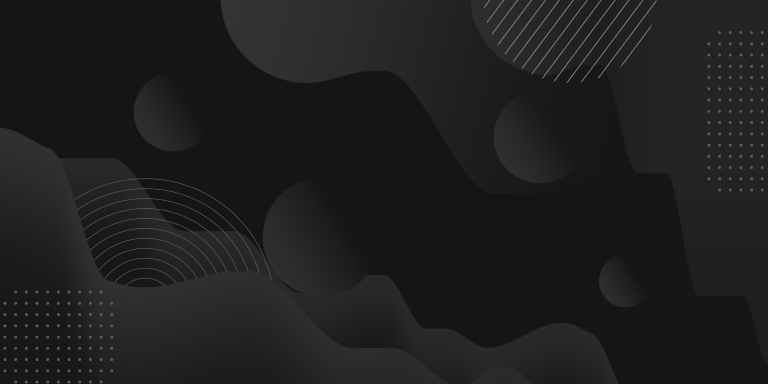
Reproduce this background procedurally as a Shadertoy shader.

```glsl
// Dark abstract background: layered waves, shaded discs, hatching, arcs and dot grids.

#define S smoothstep

// Antialiased coverage of the region where d > 0
float cover(float d) {
    float w = max(fwidth(d), 1e-5);
    return clamp(d / w + 0.5, 0.0, 1.0);
}

// Thin line coverage, keeping its brightness at small sizes
float stroke(float d, float halfWidth) {
    float px = 1.0 / iResolution.y;
    return clamp((halfWidth - abs(d)) / px + 0.5, 0.0, 1.0);
}

// Drop of a wave that starts as a quarter circle at the top edge
float roundStart(float x, float centre, float radius) {
    float dx = min(x - centre, 0.0);
    return sqrt(max(radius * radius - dx * dx, 0.0)) - 0.01;
}

// Wave profiles: each smoothstep is one rise or fall
float upperBackDrop(float x) {
    return roundStart(x, 0.80, 0.226) - 0.031 * S(0.80, 0.97, x)
        + 0.32 * S(1.0, 1.29, x) - 0.04 * S(1.38, 1.6, x)
        + 0.335 * S(1.63, 1.755, x) + 0.165 * S(1.91, 2.02, x);
}

float upperFrontDrop(float x) {
    return roundStart(x, 1.43, 0.205) - 0.025 * S(1.43, 1.52, x)
        + 0.28 * S(1.565, 1.66, x) + 0.32 * S(1.735, 1.82, x)
        + 0.18 * S(1.935, 2.0, x);
}

float lowerBackHeight(float x) {
    return 0.588 - 0.19 * S(0.29, 0.48, x) - 0.16 * S(0.61, 0.78, x)
        + 0.046 * S(0.82, 0.96, x) - 0.14 * S(1.0, 1.11, x)
        - 0.05 * S(1.16, 1.27, x) + 0.065 * S(1.27, 1.46, x)
        - 0.03 * S(1.47, 1.56, x) - 0.16 * S(1.54, 1.64, x);
}

float lowerFrontHeight(float x) {
    return 0.667 - 0.06 * S(0.0, 0.16, x) - 0.33 * S(0.13, 0.28, x)
        - 0.025 * S(0.24, 0.36, x) + 0.042 * S(0.38, 0.62, x)
        - 0.2 * S(0.65, 0.92, x) - 0.1 * S(1.02, 1.2, x)
        + 0.05 * S(1.2, 1.3, x) - 0.06 * S(1.32, 1.42, x);
}

// Disc lit from the lower left, fading into what lies behind it
void shadeDisc(inout float tone, vec2 p, vec2 centre, float radius) {
    vec2 q = (p - centre) / radius;
    float light = S(0.85, -1.1, dot(q, vec2(0.85, 0.5)));
    float mask = cover(1.0 - length(q));
    tone = mix(tone, mix(0.083, 0.185, light), mask * S(0.0, 0.3, light));
}

// Dots inside a box with rounded corners, laid out from its lower left
float dotGrid(vec2 p, vec2 low, vec2 count) {
    vec2 pitch = vec2(0.0278, 0.0293);
    vec2 id = round((p - low) / pitch);
    vec2 corner = abs(id - 0.5 * count) - 0.5 * count + 1.0;
    float inside = step(length(max(corner, 0.0)), 1.2);
    float d = length(p - low - id * pitch);
    return inside * clamp((0.0038 - d) * iResolution.y + 0.5, 0.0, 1.0);
}

void mainImage(out vec4 fragColor, in vec2 fragCoord) {
    vec2 p = fragCoord / iResolution.xy * vec2(2.0, 1.0);
    float tone = 0.083;

    // Upper waves
    float backTone = mix(0.2, 0.088, S(0.55, 1.7, p.x + 0.25 * (1.0 - p.y)));
    tone = mix(tone, backTone, cover(upperBackDrop(p.x) - 1.0 + p.y));
    float frontTone = mix(0.18, 0.12, S(1.2, 1.6, p.x))
        + 0.02 * S(1.55, 1.75, p.x) * S(0.2, 0.6, p.y);
    tone = mix(tone, frontTone, cover(upperFrontDrop(p.x) - 1.0 + p.y));

    // Diagonal hatching in a disc
    float across = dot(p, vec2(0.8, -0.6)) / 0.029;
    float hatch = stroke((fract(across) - 0.5) * 0.029, 0.0012);
    tone = mix(tone, 0.52, hatch * cover(0.226 - length(p - vec2(1.484, 1.01))));

    // Lower back wave
    float depth = lowerBackHeight(p.x) - p.y;
    tone = mix(tone, mix(0.165, 0.09, S(-0.02, 0.25, depth)), cover(depth));

    // Discs
    shadeDisc(tone, p, vec2(0.4505, 0.708), 0.102);
    shadeDisc(tone, p, vec2(1.406, 0.643), 0.12);
    shadeDisc(tone, p, vec2(0.8385, 0.383), 0.154);
    shadeDisc(tone, p, vec2(1.628, 0.268), 0.068);

    // Concentric arcs
    float radius = length(p - vec2(0.378, 0.198));
    float ring = stroke((fract(radius / 0.0259 + 0.5) - 0.5) * 0.0259, 0.0008);
    tone = mix(tone, 0.36, ring * step(radius, 0.345) * step(0.06, radius));

    // Lower front wave
    depth = lowerFrontHeight(p.x) - p.y;
    tone = mix(tone, mix(0.2, 0.095, S(-0.08, 0.45, depth + 0.08 * p.x)), cover(depth));

    // Dot grids
    float dots = dotGrid(p, vec2(0.013, 0.005), vec2(10.0, 8.0))
        + dotGrid(p, vec2(1.846, 0.505), vec2(10.0, 14.0));
    tone = mix(tone, 0.36, dots);

    fragColor = vec4(vec3(tone), 1.0);
}
```
